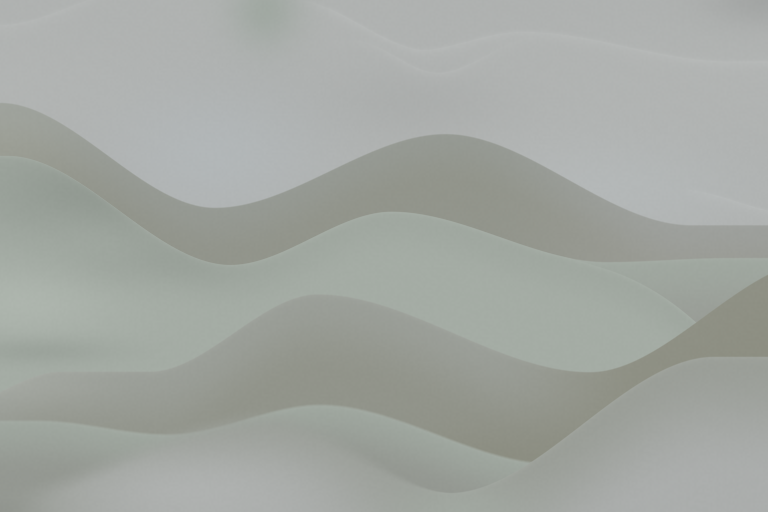
Write a Shadertoy shader that draws this background.

```glsl
// Misty silk dunes: overlapping grey-green folds under a pale, hazy sky.
// Each ridge is a chain of smooth rises and falls; every fold is shaded by
// its depth below the ridge, a thin rim light and a few soft glows.

const vec3 MIST  = vec3(0.69, 0.70, 0.695);
const vec3 SAGE  = vec3(0.64, 0.67, 0.64);
const vec3 STONE = vec3(0.59, 0.605, 0.58);
const vec3 OLIVE = vec3(0.55, 0.555, 0.505);

float hash(vec2 p) {
    return fract(sin(dot(p, vec2(127.1, 311.7))) * 4375.85);
}

float noise(vec2 p) {
    vec2 i = floor(p), f = fract(p);
    f = f * f * (3.0 - 2.0 * f);
    return mix(mix(hash(i), hash(i + vec2(1, 0)), f.x),
               mix(hash(i + vec2(0, 1)), hash(i + vec2(1, 1)), f.x), f.y);
}

// Smooth change of height between two places along x
float swell(float x, float from, float to, float rise) {
    return rise * smoothstep(from, to, x);
}

// Soft elliptical patch
float glow(vec2 p, vec2 centre, vec2 radius) {
    vec2 q = (p - centre) / radius;
    return exp(-dot(q, q));
}

// Thin crease with a sharp upper side and a fading lower side
float crease(float d, float width) {
    return exp(-max(d, -4.0 * d) / width);
}

// Fold colour: crest tone fading to base tone, with a rim light
vec3 fold(float d, vec3 crest, vec3 base, float depth, float rim) {
    return mix(crest, base, smoothstep(0.0, depth, d)) + rim * exp(-abs(d) / 0.005);
}

// Lay a fold over the colours behind it
vec3 lay(vec3 back, vec3 front, float d, float softness) {
    return mix(back, front, smoothstep(-softness, softness, d));
}

// Ridge heights, from back to front
float farRidge(float x) {
    return 0.799 + swell(x, 0.0, 0.28, -0.205) + swell(x, 0.28, 0.58, 0.144)
         + swell(x, 0.58, 0.90, -0.178);
}
float middleRidge(float x) {
    return 0.695 + swell(x, 0.01, 0.30, -0.213) + swell(x, 0.30, 0.51, 0.104)
         + swell(x, 0.51, 0.79, -0.098) + swell(x, 0.79, 0.95, 0.008);
}
float nearRidge(float x) {
    return 0.194 + swell(x, -0.08, 0.08, 0.08) + swell(x, 0.195, 0.414, 0.151)
         + swell(x, 0.414, 0.768, -0.152) + swell(x, 0.768, 1.068, 0.219);
}
float lowRidge(float x) {
    return 0.178 + swell(x, 0.05, 0.22, -0.027) + swell(x, 0.22, 0.417, 0.058)
         + swell(x, 0.417, 0.72, -0.115);
}
float frontRidge(float x) {
    return 0.014 + swell(x, -0.05, 0.35, 0.166) + swell(x, 0.35, 0.59, -0.143)
         + swell(x, 0.585, 0.93, 0.266);
}

vec3 sky(vec2 p) {
    vec3 c = MIST + 0.012 * (noise(p * vec2(3.0, 6.0)) - 0.5);
    c += vec3(0.01, 0.018, 0.028) * glow(p, vec2(0.28, 0.70), vec2(0.14, 0.13));
    c += vec3(0.015, 0.02, 0.025) * glow(p, vec2(0.80, 0.63), vec2(0.18, 0.10));
    c -= vec3(0.06, 0.04, 0.06) * glow(p, vec2(0.345, 0.98), vec2(0.045, 0.07));
    c -= 0.05 * glow(p, vec2(1.0, 1.0), vec2(0.08, 0.05));
    c -= 0.02 * glow(p, vec2(0.55, 0.80), vec2(0.12, 0.07));
    // Faint creases in the haze
    float upper = 1.0 + swell(p.x, 0.38, 0.56, -0.10) + swell(p.x, 0.54, 0.68, 0.037)
                + swell(p.x, 0.68, 0.95, -0.058);
    float lower = 0.92 + swell(p.x, 0.46, 0.57, -0.063) + swell(p.x, 0.57, 0.70, 0.07);
    float left = 0.95 + swell(p.x, 0.0, 0.18, 0.07);
    float right = 0.63 + swell(p.x, 0.88, 1.04, -0.05);
    c += 0.022 * crease(upper - p.y, 0.012) * smoothstep(0.38, 0.44, p.x);
    c += 0.02 * crease(lower - p.y, 0.01) * glow(p, vec2(0.56, 0.87), vec2(0.10, 0.1));
    c += 0.018 * crease(left - p.y, 0.012) * (1.0 - smoothstep(0.08, 0.18, p.x));
    return c + 0.02 * crease(right - p.y, 0.01) * smoothstep(0.87, 0.94, p.x);
}

void mainImage(out vec4 fragColor, in vec2 fragCoord) {
    vec2 p = fragCoord / iResolution.xy;
    float edge = 1.0 / iResolution.y;
    vec3 colour = sky(p);

    // Far fold
    float d = farRidge(p.x) - p.y;
    vec3 tone = fold(d, STONE - 0.005, mix(OLIVE, STONE, 0.55), 0.10, 0.008);
    tone += 0.04 * glow(p, vec2(0.0, 0.75), vec2(0.12, 0.12));
    tone += vec3(0.03, 0.025, 0.035) * smoothstep(0.6, 0.9, p.x);
    colour = lay(colour, tone, d, edge);

    // Middle fold, with a second sheet curling down on the right
    d = middleRidge(p.x) - p.y;
    colour = lay(colour, fold(d, SAGE - 0.015, STONE + 0.01, 0.14, 0.02), d, edge);
    d -= 4.0 * pow(max(p.x - 0.73, 0.0), 2.0);
    tone = fold(d, SAGE - 0.015, SAGE + 0.005, 0.10, 0.025);
    tone -= 0.055 * glow(p, vec2(0.08, 0.61), vec2(0.14, 0.08));
    tone -= 0.03 * glow(p, vec2(0.19, 0.48), vec2(0.12, 0.05));
    tone += 0.035 * glow(p, vec2(0.03, 0.41), vec2(0.12, 0.07));
    tone -= 0.04 * glow(p, vec2(0.05, 0.315), vec2(0.10, 0.025));
    colour = lay(colour, tone, d, edge);

    // Near fold, darkest in its right-hand valley
    d = nearRidge(p.x) - p.y;
    tone = fold(d, STONE + 0.015, mix(OLIVE, STONE, 0.5), 0.16, 0.02);
    tone = mix(tone, OLIVE, 0.85 * smoothstep(0.62, 0.85, p.x));
    tone = mix(tone, OLIVE - 0.01, 0.8 * glow(p, vec2(0.63, 0.09), vec2(0.14, 0.07)));
    tone += 0.03 * glow(p, vec2(0.03, 0.25), vec2(0.10, 0.05));
    colour = lay(colour, tone, d, edge);

    // Low fold
    d = lowRidge(p.x) - p.y;
    tone = fold(d, SAGE - 0.02, STONE - 0.01, 0.11, 0.025);
    colour = lay(colour, tone, d, 2.0 * edge);

    // Front fold, hazy on the left and crisp on the right
    d = frontRidge(p.x) - p.y;
    tone = fold(d, STONE + 0.015, MIST - 0.02, 0.24, 0.025 * smoothstep(0.5, 0.6, p.x));
    tone = mix(tone, MIST, 0.9 * glow(p, vec2(0.25, 0.04), vec2(0.18, 0.09)));
    tone = mix(tone, SAGE, 0.7 * glow(p, vec2(0.60, 0.0), vec2(0.09, 0.06)));
    tone = mix(tone, STONE - 0.02, glow(p, vec2(0.0, 0.0), vec2(0.05, 0.06)));
    colour = lay(colour, tone, d, edge + 0.025 * (1.0 - smoothstep(0.42, 0.58, p.x)));

    // Fine silk grain
    colour += 0.008 * (noise(p * vec2(380.0, 250.0)) - 0.5);
    fragColor = vec4(colour, 1.0);
}
```
